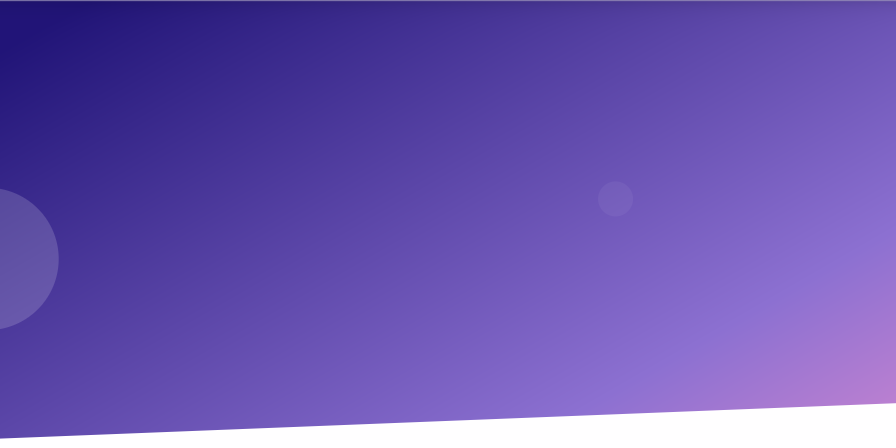
This background is drawn by a WebGL 1 fragment shader. Its source:

```glsl
precision highp float;
// A slanted hero banner: a diagonal indigo-to-pink gradient with two pale
// discs, a soft shadow under the top rim and a white sloping foot.
// Gradient stops are blended in sequence; shapes are distance functions.
uniform vec2 u_resolution;

// Antialiased coverage of the region where the distance is negative.
float coverage(float dist) {
  return clamp(0.5 - dist * u_resolution.y, 0.0, 1.0);
}

float disc(vec2 p, vec2 center, float radius) {
  return coverage(length(p - center) - radius);
}

vec3 diagonalGradient(vec2 p) {
  // Distance from the top left corner along a 60 degree descent.
  float travel = dot(vec2(p.x, 1.0 - p.y), vec2(0.5, 0.866));
  vec3 indigo = vec3(0.13, 0.08, 0.47);
  vec3 violet = vec3(0.55, 0.44, 0.82);
  vec3 pink = vec3(0.73, 0.50, 0.82);
  vec3 color = mix(indigo, violet, clamp((travel - 0.104) / 1.341, 0.0, 1.0));
  return mix(color, pink, clamp((travel - 1.445) / 0.335, 0.0, 1.0));
}

void main() {
  // Height runs from 0 to 1; width follows the aspect ratio.
  vec2 p = gl_FragCoord.xy / u_resolution.y;
  float aspect = u_resolution.x / u_resolution.y;
  vec3 white = vec3(1.0, 0.995, 1.0);
  vec3 color = diagonalGradient(p);

  // Translucent discs
  color = mix(color, white, 0.16 * disc(p, vec2(-0.028, 0.422), 0.159));
  color = mix(color, white, 0.05 * disc(p, vec2(1.374, 0.556), 0.039));

  // Shadow and thin pale rim along the top
  color *= 1.0 - 0.12 * exp((p.y - 1.0) / 0.018);
  color = mix(color, vec3(0.62, 0.59, 0.74), 0.7 * coverage(0.9974 - p.y));

  // White foot, rising to the right
  float footHeight = mix(0.021, 0.100, p.x / aspect);
  color = mix(color, white, coverage(p.y - footHeight));

  gl_FragColor = vec4(color, 1.0);
}
```
